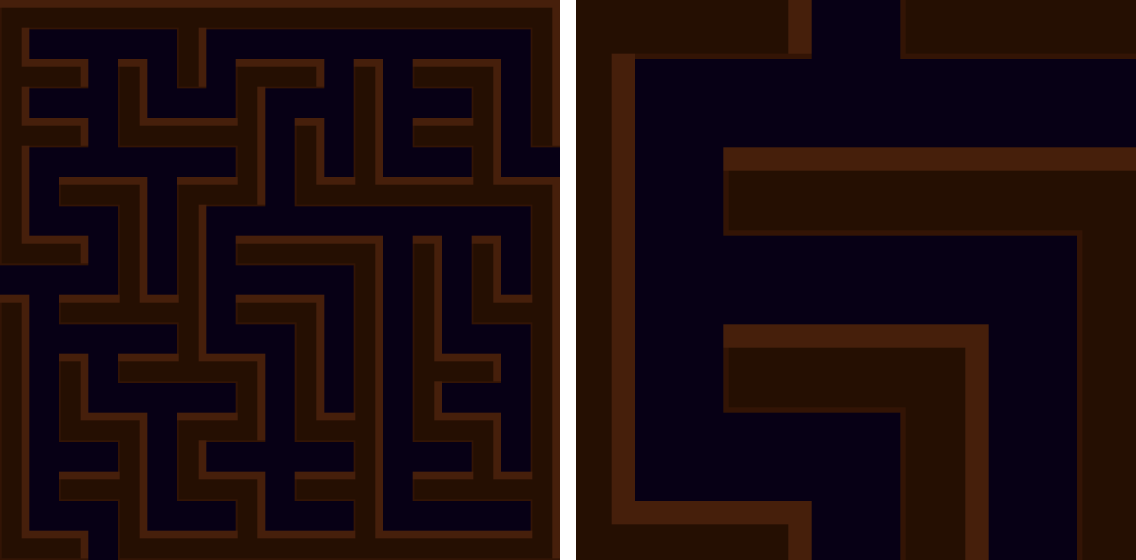
Left, the full canvas; right, a detail of the centre.
A WebGL 1 fragment shader for this pattern:

```glsl
precision highp float;
// Draws a square maze of bevelled dark brown walls over near-black corridors.

uniform vec2 u_resolution;

#define ROOMS 9.0         // corridor rooms per side
#define LIT_WIDTH 0.264   // lit band on top and right edges, in cells
#define EDGE_WIDTH 0.06   // thin rim on bottom and left edges, in cells
#define BORDER_GAP 0.17   // chance of an opening in the outer wall
#define SEED 3.0
#define SAMPLES 3         // antialiasing samples per axis

const vec3 CORRIDOR = vec3(0.027, 0.000, 0.082);
const vec3 WALL     = vec3(0.145, 0.059, 0.008);
const vec3 LIT      = vec3(0.275, 0.122, 0.043);
const vec3 RIM      = vec3(0.200, 0.080, 0.020);

const float LEFT = 0.0, RIGHT = 1.0, DOWN = 2.0, UP = 3.0;

float hash(vec2 p) {
  vec2 q = fract((p + SEED) * vec2(0.1031, 0.1137));
  q += dot(q, q.yx + 33.33);
  return fract((q.x + q.y) * q.x * 17.31);
}

// First pick of the direction in which a post grows its wall.
float rawDirection(vec2 post) {
  float choices = post.y > ROOMS - 1.5 ? 4.0 : 3.0;  // only the top row grows up
  return floor(hash(post * 7.0 + 1.7) * choices);
}

// Final direction: no two posts share one wall, so no loops are closed.
float direction(vec2 post) {
  float d = rawDirection(post);
  vec2 neighbour = post - vec2(1.0, 0.0);
  bool taken = neighbour.x > 0.5 && rawDirection(neighbour) == RIGHT;
  return d == LEFT && taken ? DOWN : d;
}

bool grows(vec2 post, float d) {
  bool inside = min(post.x, post.y) > 0.5 && max(post.x, post.y) < ROOMS - 0.5;
  return inside && direction(post) == d;
}

// True in corridors and outside the maze; p is in cells.
bool isOpen(vec2 p) {
  vec2 cell = floor(p);
  float last = 2.0 * ROOMS;
  if (min(cell.x, cell.y) < 0.0 || max(cell.x, cell.y) > last) return true;

  vec2 odd = mod(cell, 2.0);
  if (odd.x == odd.y) return odd.x > 0.5;  // room or post

  bool horizontal = odd.x > 0.5;
  float across = horizontal ? cell.y : cell.x;
  if (across < 0.5 || across > last - 0.5) return hash(cell * 3.0 + 40.3) < BORDER_GAP;

  vec2 a = floor(cell * 0.5);
  vec2 b = a + odd;
  return horizontal ? !(grows(a, RIGHT) || grows(b, LEFT))
                    : !(grows(a, UP) || grows(b, DOWN));
}

vec3 mazeColour(vec2 p) {
  float l = LIT_WIDTH, e = EDGE_WIDTH;
  if (isOpen(p)) return CORRIDOR;

  // Straight edges
  if (isOpen(p + vec2(0.0, l))) return LIT;
  if (isOpen(p - vec2(0.0, e))) return RIM;
  if (isOpen(p + vec2(l, 0.0))) return LIT;
  if (isOpen(p - vec2(e, 0.0))) return RIM;

  // Inner corners
  if (isOpen(p + vec2(l, l)) || isOpen(p + vec2(-e, l)) || isOpen(p + vec2(l, -e))) return LIT;
  if (isOpen(p - e)) return RIM;
  return WALL;
}

void main() {
  float cells = 2.0 * ROOMS + 1.0;
  vec3 colour = vec3(0.0);
  for (int j = 0; j < SAMPLES; j++) {
    for (int i = 0; i < SAMPLES; i++) {
      vec2 jitter = (vec2(float(i), float(j)) + 0.5) / float(SAMPLES) - 0.5;
      colour += mazeColour((gl_FragCoord.xy + jitter) / u_resolution * cells);
    }
  }
  gl_FragColor = vec4(colour / float(SAMPLES * SAMPLES), 1.0);
}
```
